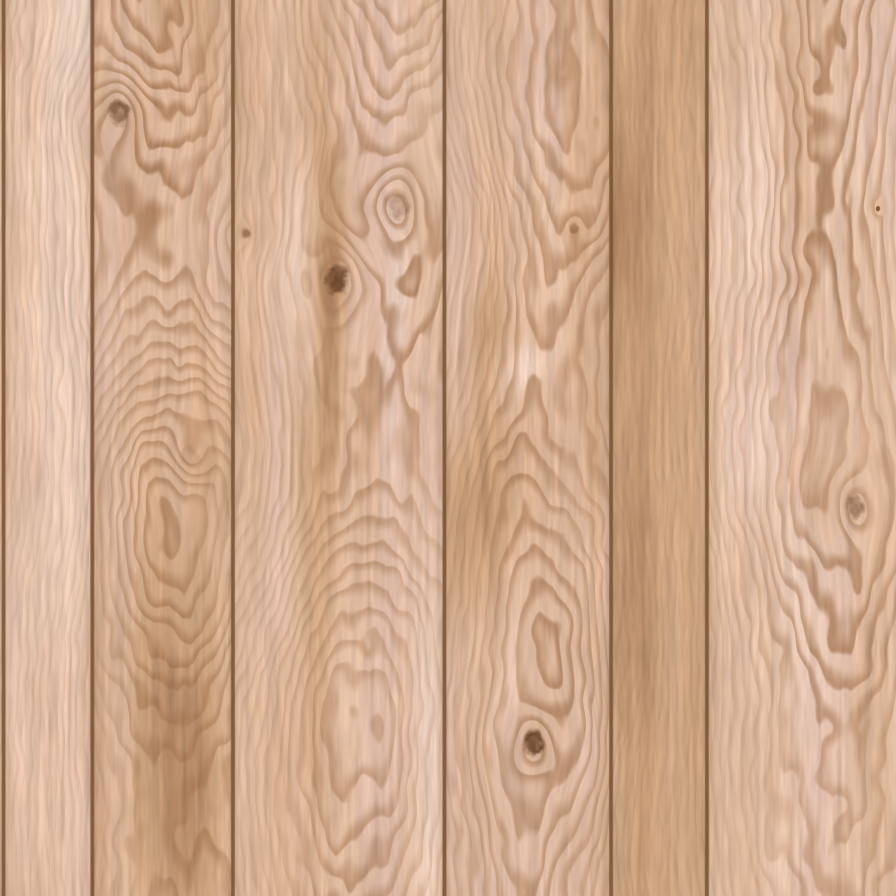
Reproduce this texture procedurally as a WebGL 2 fragment shader.

```glsl
#version 300 es
precision highp float;
uniform vec2 u_resolution;
out vec4 fragColor;

const int PLANKS = 6;
const int KNOTS = 9;
const int PATCHES = 10;
const float SEAM_HALF_WIDTH = 0.0021;
const float RING_DENSITY = 112.0;
const float RING_CONTRAST = 0.62;
const float FIBRE_CONTRAST = 0.10;

const vec3 PALE = vec3(0.93, 0.82, 0.75);
const vec3 TAN = vec3(0.87, 0.72, 0.61);
const vec3 HONEY = vec3(0.81, 0.65, 0.51);
const vec3 BROWN = vec3(0.68, 0.51, 0.38);
const vec3 PINK = vec3(0.87, 0.74, 0.70);
const vec3 LATEWOOD = vec3(0.64, 0.46, 0.32);
const vec3 KNOT_DARK = vec3(0.40, 0.25, 0.15);
const vec3 SEAM = vec3(0.47, 0.32, 0.19);

// Left edge, tone and heart line (x at bottom, x at top) of each plank
const float EDGE[PLANKS] = float[](0.004, 0.103, 0.260, 0.496, 0.682, 0.789);
const float TONE[PLANKS] = float[](0.82, 0.56, 0.66, 0.60, 0.36, 0.74);
const vec2 HEART[PLANKS] = vec2[](vec2(-0.20, -0.18), vec2(0.205, 0.18),
    vec2(0.385, 0.45), vec2(0.60, 0.635), vec2(0.47, 0.45), vec2(0.935, 0.925));

// Knots: centre, radius, darkness
const vec4 KNOT[KNOTS] = vec4[](
    vec4(0.133, 0.875, 0.014, 0.6), vec4(0.275, 0.740, 0.007, 0.7),
    vec4(0.375, 0.688, 0.015, 0.8), vec4(0.445, 0.770, 0.016, 0.3),
    vec4(0.595, 0.170, 0.014, 0.9), vec4(0.955, 0.435, 0.012, 0.5),
    vec4(0.212, 0.490, 0.012, 0.12), vec4(0.641, 0.745, 0.006, 0.4),
    vec4(0.980, 0.767, 0.003, 0.8));

// Broad stains and pale flames: centre, radii; then their change of tone
const vec4 PATCH[PATCHES] = vec4[](
    vec4(0.366, 0.67, 0.020, 0.36), vec4(0.170, 0.20, 0.055, 0.22),
    vec4(0.555, 0.43, 0.055, 0.10), vec4(0.530, 0.63, 0.030, 0.05),
    vec4(0.565, 0.59, 0.030, 0.03), vec4(0.440, 0.60, 0.012, 0.14),
    vec4(0.475, 0.14, 0.020, 0.22), vec4(0.910, 0.47, 0.030, 0.05),
    vec4(0.845, 0.51, 0.040, 0.08), vec4(0.610, 0.80, 0.018, 0.30));
const float PATCH_TONE[PATCHES] = float[](
    -0.50, -0.24, -0.28, -0.26, 0.36, 0.34, 0.26, -0.28, 0.18, 0.16);

float hash(vec2 p) {
    return fract(sin(dot(p, vec2(127.1, 311.7))) * 43758.5453);
}

float noise(vec2 p) {
    vec2 i = floor(p), f = fract(p);
    f = f * f * (3.0 - 2.0 * f);
    return mix(mix(hash(i), hash(i + vec2(1, 0)), f.x),
               mix(hash(i + vec2(0, 1)), hash(i + vec2(1, 1)), f.x), f.y);
}

float fbm(vec2 p) {
    float sum = 0.0, gain = 0.5;
    for (int i = 0; i < 4; i++) {
        sum += gain * noise(p);
        p = p * 2.03 + 17.3;
        gain *= 0.5;
    }
    return sum / 0.9375;
}

vec3 woodRamp(float t) {
    vec3 c = mix(BROWN, HONEY, smoothstep(0.05, 0.38, t));
    c = mix(c, TAN, smoothstep(0.32, 0.66, t));
    return mix(c, PALE, smoothstep(0.60, 0.98, t));
}

void main() {
    vec2 p = gl_FragCoord.xy / u_resolution;
    float pixel = 1.0 / u_resolution.y;

    // Plank under this point and distance to the nearest seam
    int plank = 0;
    float seamDist = 1.0;
    for (int i = 0; i < PLANKS; i++) {
        if (p.x > EDGE[i]) plank = i;
        seamDist = min(seamDist, abs(p.x - EDGE[i]));
    }
    vec2 seed = vec2(float(plank) * 13.7, float(plank) * 5.9);

    // Grain flows around knots, which also add closed rings
    vec2 flow = p;
    float swell = 0.0, knotMask = 0.0, knotHalo = 0.0;
    for (int i = 0; i < KNOTS; i++) {
        vec4 k = KNOT[i];
        vec2 q = (p - k.xy) / k.z;
        float pull = exp(-dot(q, q) * vec2(0.09, 0.04).y);
        flow.x -= 0.55 * q.x * k.z * pull;
        swell += 1.6 * k.z * exp(-dot(q * q, vec2(0.35, 0.12)));
        float d = length(q * vec2(1.0, 0.8)) + 0.9 * (fbm(p * 90.0) - 0.5);
        knotMask = max(knotMask, k.w * (1.0 - smoothstep(0.45, 1.05, d)));
        knotHalo += k.w * exp(-dot(q * q, vec2(0.22, 0.10)));
    }

    // Growth rings: a wavering cone cut lengthwise gives nested arches
    float wander = 0.030 * (noise(vec2(p.y * 4.0, 2.0) + seed) - 0.5);
    float dx = flow.x - mix(HEART[plank].x, HEART[plank].y, p.y) - wander;
    float depth = 0.015 + 0.15 * noise(vec2(p.y * 3.2, 7.0) + seed);
    float radius = length(vec2(dx, depth)) + swell;
    radius += 0.028 * (fbm(flow * vec2(16.0, 5.0) + seed) - 0.5);
    radius += 0.006 * (noise(flow * vec2(60.0, 34.0) + seed) - 0.5);
    float ring = radius * RING_DENSITY;
    float phase = fract(ring);
    float late = smoothstep(0.30, 0.82, phase) * (1.0 - smoothstep(0.84, 1.0, phase));
    late = mix(late, 0.33, smoothstep(0.35, 0.9, fwidth(ring)));
    float figure = mix(0.28, 1.0, exp(-dx * dx / 0.0045));
    figure *= 0.55 + 0.75 * noise(p * vec2(14.0, 5.0) + seed);

    // Plank tone with long streaks, stains and pale flames
    float tone = TONE[plank];
    tone += 0.55 * (fbm(flow * vec2(24.0, 1.8) + seed) - 0.5);
    tone += 0.22 * (fbm(p * vec2(9.0, 6.0) + seed) - 0.5);
    for (int i = 0; i < PATCHES; i++) {
        vec2 q = (p - PATCH[i].xy) / PATCH[i].zw;
        q.x += 1.4 * (noise(p * vec2(5.0, 7.0) + seed) - 0.5);
        tone += PATCH_TONE[i] * exp(-dot(q, q));
    }
    vec3 color = woodRamp(tone - 0.22 * min(knotHalo, 1.5));
    float blush = smoothstep(0.45, 0.75, fbm(p * vec2(18.0, 2.5) + seed + 40.0));
    color = mix(color, PINK, 0.45 * blush * smoothstep(0.30, 0.65, tone));
    color = mix(color, LATEWOOD, RING_CONTRAST * figure * late);

    // Fine fibres and short pores along the grain
    float fibre = noise(flow * vec2(230.0, 9.0) + seed) - 0.5;
    float pore = noise(flow * vec2(380.0, 42.0) + seed) - 0.5;
    color *= 1.0 + FIBRE_CONTRAST * (fibre + 0.7 * pore);

    // Knot hearts, then seams with softly shaded edges
    float knotGrain = 0.65 + 0.5 * noise(p * vec2(240.0, 170.0));
    color = mix(color, KNOT_DARK, clamp(knotMask * knotGrain, 0.0, 1.0));
    color *= 1.0 - 0.13 * exp(-seamDist / 0.004);
    float seam = 1.0 - smoothstep(SEAM_HALF_WIDTH - pixel, SEAM_HALF_WIDTH + pixel, seamDist);
    color = mix(color, SEAM, 0.85 * seam);
    fragColor = vec4(color, 1.0);
}
```
